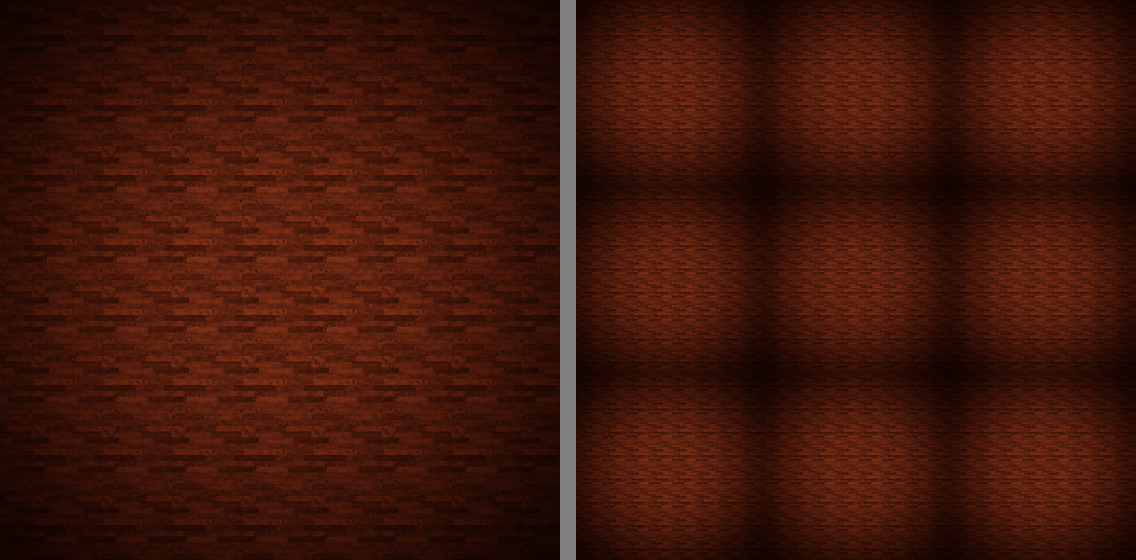
Left, the tile; right, the same tile 3 across and 3 down.
Write a Shadertoy shader that draws this texture.

```glsl
// Dark red-brown parquet: a square panel of thin staggered planks, repeated
// 8 by 8 and darkened radially towards the corners. Each plank takes its tone
// from a hash, its grain and dark flecks from stretched gradient noise.

const float REPEATS = 8.0;            // panels across and down
const float ROWS = 12.0;              // plank rows per panel
const float STAGGER = 0.382;          // shift of each row against the one below
const float STAGGER_JITTER = 0.25;
const vec2 SPLIT_RANGE = vec2(0.38, 0.62); // length of the first plank of a row
const vec3 DARK_WOOD = vec3(0.25, 0.083, 0.034);
const vec3 LIGHT_WOOD = vec3(0.52, 0.195, 0.088);
const float TONE_SPREAD = 0.55;       // random tone of each plank
const float PAIR_CONTRAST = 0.14;     // light and dark plank within a row
const vec2 GRAIN_SCALE = vec2(8.0, 1.6);   // along the panel, across the plank
const vec2 FIBRE_SCALE = vec2(36.0, 4.0);
const vec2 FLECK_SCALE = vec2(22.0, 2.0);
const float GRAIN_AMOUNT = 0.45;
const float FIBRE_AMOUNT = 0.32;
const float FLECK_DARKNESS = 0.42;
const float SEAM_HALF_WIDTH = 0.06;   // in plank heights
const float SEAM_DARKNESS = 0.20;
const vec2 VIGNETTE_RADII = vec2(0.10, 0.80);
const float VIGNETTE_STRENGTH = 0.86;
const vec3 VIGNETTE_TINT = vec3(1.0, 1.3, 1.45); // shadows turn redder
const int SAMPLES = 2;                // supersampling per axis

float hash(vec2 p) {
    vec3 q = fract(p.xyx * 0.1031);
    q += dot(q, q.yzx + 33.33);
    return fract((q.x + q.y) * q.z);
}

float cornerSlope(vec2 cell, vec2 offset) {
    float angle = 6.28318 * hash(cell);
    return dot(vec2(cos(angle), sin(angle)), offset);
}

// Gradient noise, roughly -0.7 to 0.7
float gradientNoise(vec2 p) {
    vec2 i = floor(p), f = p - i;
    vec2 u = f * f * f * (f * (f * 6.0 - 15.0) + 10.0);
    vec2 e = vec2(1.0, 0.0);
    float low = mix(cornerSlope(i, f), cornerSlope(i + e, f - e), u.x);
    float high = mix(cornerSlope(i + e.yx, f - e.yx), cornerSlope(i + 1.0, f - 1.0), u.x);
    return mix(low, high, u.y);
}

// Colour of the floor; pixel is the pixel size in plank heights
vec3 parquet(vec2 uv, float pixel) {
    vec2 panel = fract(uv * REPEATS);
    float row = floor(panel.y * ROWS);
    float across = fract(panel.y * ROWS);

    // Two planks per row, staggered; they wrap in the panel
    float x = fract(panel.x + row * STAGGER + STAGGER_JITTER * hash(vec2(row, 41.0)));
    float split = mix(SPLIT_RANGE.x, SPLIT_RANGE.y, hash(vec2(row, 73.0)));
    float side = step(split, x);
    float along = x - side * split;
    float plankLength = mix(split, 1.0 - split, side);
    vec2 id = vec2(row, side) + 7.0;

    // Tone and grain, cut at the plank ends so that no noise crosses a seam
    vec2 local = vec2(along, across);
    vec2 shift = id * vec2(31.0, 57.0);
    float tone = 0.5 + TONE_SPREAD * (hash(id * 3.0) - 0.5);
    tone += PAIR_CONTRAST * (1.0 - 2.0 * side);
    tone += GRAIN_AMOUNT * gradientNoise(local * GRAIN_SCALE + shift);
    tone += FIBRE_AMOUNT * gradientNoise(local * FIBRE_SCALE + shift + 211.0);
    vec3 color = mix(DARK_WOOD, LIGHT_WOOD, clamp(tone, 0.0, 1.0));

    // Soft dark flecks gather at one end of some planks
    float endward = along / plankLength;
    endward = mix(endward, 1.0 - endward, step(0.5, hash(id + 19.0)));
    float figure = gradientNoise(local * FLECK_SCALE + shift + 503.0);
    float fleck = smoothstep(0.0, 0.5, figure) * smoothstep(0.2, 0.9, endward);
    color *= 1.0 - FLECK_DARKNESS * fleck * smoothstep(0.1, 0.7, hash(id + 37.0));

    // Faint joints that fade in and out along the planks
    float rowEdge = min(across, 1.0 - across);
    float endEdge = min(along, plankLength - along) * ROWS;
    float seam = 1.0 - smoothstep(SEAM_HALF_WIDTH - 0.5 * pixel,
                                  SEAM_HALF_WIDTH + 0.5 * pixel, min(rowEdge, endEdge));
    float wear = smoothstep(-0.25, 0.35, gradientNoise(vec2(along * 9.0, 0.5) + shift + 809.0));
    return color * (1.0 - SEAM_DARKNESS * seam * wear);
}

void mainImage(out vec4 fragColor, in vec2 fragCoord) {
    // Average several samples to smooth the plank edges
    float pixel = REPEATS * ROWS / (iResolution.y * float(SAMPLES));
    vec3 color = vec3(0.0);
    for (int j = 0; j < SAMPLES; j++) {
        for (int i = 0; i < SAMPLES; i++) {
            vec2 jitter = (vec2(i, j) + 0.5) / float(SAMPLES) - 0.5;
            color += parquet((fragCoord + jitter) / iResolution.xy, pixel);
        }
    }
    color /= float(SAMPLES * SAMPLES);

    // Radial darkening, symmetric so that opposite edges agree
    float radius = length(fragCoord / iResolution.xy - 0.5);
    float light = 1.0 - VIGNETTE_STRENGTH * smoothstep(VIGNETTE_RADII.x, VIGNETTE_RADII.y, radius);
    fragColor = vec4(color * pow(vec3(light), VIGNETTE_TINT), 1.0);
}
```
